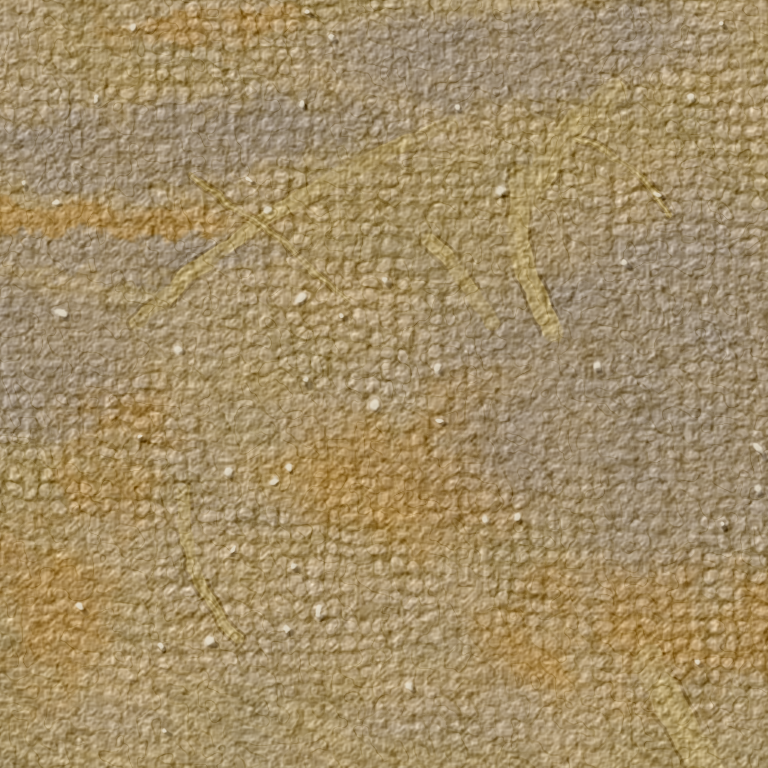
A Shadertoy shader for this texture:

```glsl
// Worn oil paint in tan, ochre and grey over a coarse woven canvas.
const float THREADS = 45.0;        // weave cells across the canvas
const float WEAVE_DEPTH = 0.85;
const float GRAIN_DEPTH = 0.21;
const float CRACK_DEPTH = 0.075;
const float SPECK_SHARE = 0.025;   // share of cells holding a bright fleck
const vec3 TAN = vec3(0.640, 0.560, 0.390);
const vec3 SAND = vec3(0.665, 0.580, 0.430);
const vec3 GREY = vec3(0.600, 0.535, 0.440);
const vec3 OCHRE = vec3(0.665, 0.535, 0.320);
const vec3 CREAM = vec3(0.700, 0.615, 0.405);
const vec3 GROOVE = vec3(0.15, 0.16, 0.21);
const vec3 FLECK = vec3(0.90, 0.87, 0.80);

// Paint patches: centre, radii
const vec4 GREY_PATCHES[5] = vec4[5](
    vec4(0.85, 0.49, 0.28, 0.24), vec4(0.65, 0.91, 0.22, 0.07),
    vec4(0.20, 0.82, 0.28, 0.05), vec4(0.12, 0.67, 0.22, 0.03),
    vec4(0.04, 0.53, 0.15, 0.09));
const vec4 OCHRE_PATCHES[6] = vec4[6](
    vec4(0.56, 0.38, 0.17, 0.12), vec4(0.84, 0.17, 0.24, 0.08),
    vec4(0.12, 0.72, 0.22, 0.03), vec4(0.26, 0.97, 0.13, 0.03),
    vec4(0.16, 0.42, 0.10, 0.09), vec4(0.04, 0.22, 0.10, 0.13));

// Raised strokes: both ends, then bend and half width
const int STROKES = 8;
const vec4 STROKE_ENDS[STROKES] = vec4[STROKES](
    vec4(0.18, 0.58, 0.59, 0.84), vec4(0.25, 0.77, 0.45, 0.61),
    vec4(0.80, 0.88, 0.69, 0.74), vec4(0.68, 0.77, 0.72, 0.57),
    vec4(0.56, 0.69, 0.64, 0.58), vec4(0.24, 0.36, 0.31, 0.17),
    vec4(0.84, 0.14, 0.93, -0.02), vec4(0.75, 0.82, 0.87, 0.72));
const vec2 STROKE_FORM[STROKES] = vec2[STROKES](
    vec2(0.025, 0.010), vec2(0.006, 0.004), vec2(-0.015, 0.016),
    vec2(-0.018, 0.014), vec2(0.004, 0.010), vec2(-0.020, 0.008),
    vec2(0.0, 0.020), vec2(0.015, 0.004));

float hash(vec2 p) {
    return fract(sin(dot(p, vec2(127.1, 311.7))) * 43758.5453);
}

float noise(vec2 p) {
    vec2 i = floor(p), f = fract(p);
    f = f * f * (3.0 - 2.0 * f);
    return mix(mix(hash(i), hash(i + vec2(1, 0)), f.x),
               mix(hash(i + vec2(0, 1)), hash(i + vec2(1, 1)), f.x), f.y);
}

float fbm(vec2 p) {
    float sum = 0.0, amp = 0.5;
    for (int i = 0; i < 4; i++) {
        sum += amp * noise(p);
        p = p * 2.03 + 17.3;
        amp *= 0.5;
    }
    return sum / 0.9375;
}

vec2 wobble(vec2 p) {
    return vec2(fbm(p), fbm(p + 53.7)) - 0.5;
}

float patchMask(vec2 p, vec4 area) {
    return smoothstep(1.35, 0.65, length((p - area.xy) / area.zw));
}

// Signed offset across a bowed stroke (x) and distance to it (y)
vec2 strokeField(vec2 p, vec4 ends, float bend) {
    vec2 along = ends.zw - ends.xy;
    vec2 across = normalize(vec2(-along.y, along.x));
    float t = clamp(dot(p - ends.xy, along) / dot(along, along), 0.0, 1.0);
    vec2 offset = p - ends.xy - along * t - across * bend * 4.0 * t * (1.0 - t);
    return vec2(dot(offset, across), length(offset));
}

// Fine paint surface lit from the upper left
float grain(vec2 p) {
    vec2 light = vec2(-0.45, 0.45);
    float coarse = noise(p * 135.0) - noise(p * 135.0 + light);
    float fine = noise(p * 250.0 + 9.0) - noise(p * 250.0 + 9.0 + light);
    return 0.8 * coarse + fine;
}

// Thin winding lines along the middle level of a noise
float cracks(vec2 p) {
    return smoothstep(0.13, 0.02, abs(noise(p) - 0.5));
}

void mainImage(out vec4 fragColor, in vec2 fragCoord) {
    vec2 uv = fragCoord / iResolution.xy;

    // Broad paint layers with ragged borders
    vec2 q = uv + 0.13 * wobble(uv * vec2(5.0, 8.0)) + 0.05 * wobble(uv * 45.0);
    float grey = 0.0, ochre = 0.0;
    for (int i = 0; i < 5; i++) grey = max(grey, patchMask(q, GREY_PATCHES[i]));
    for (int i = 0; i < 6; i++) ochre = max(ochre, patchMask(q, OCHRE_PATCHES[i]));
    float tone = fbm(uv * vec2(7.0, 13.0) + 4.0);
    vec3 col = mix(TAN, SAND, smoothstep(0.3, 0.7, tone));
    col = mix(col, OCHRE, ochre * smoothstep(0.15, 0.65, fbm(uv * 17.0)));
    col = mix(col, GREY, 0.85 * grey);
    float hue = fbm(uv * vec2(12.0, 18.0) + 31.0) - 0.5;
    col += hue * vec3(0.05, 0.02, -0.05);

    // Thick paint hides the weave, mostly at lower left
    float thick = smoothstep(0.42, 0.05, uv.y + 0.25 * uv.x + 0.3 * (tone - 0.5));
    float weave = mix(0.5, 1.0, smoothstep(0.3, 0.6, fbm(uv * 7.0 + 70.0)));
    weave *= WEAVE_DEPTH * (1.0 - 0.7 * thick) * (1.0 - 0.3 * grey);

    // Brushed streaks in the thick paint
    vec2 b = uv + 0.08 * wobble(uv * 4.0);
    float streak = noise(vec2(dot(b, vec2(0.9, -0.44)) * 14.0,
                              dot(b, vec2(0.44, 0.9)) * 150.0));
    col += thick * 0.12 * (streak - 0.5);

    // Raised strokes with bristle ridges and broken dark rims
    vec2 s = uv + 0.016 * wobble(uv * 26.0);
    float broken = smoothstep(0.3, 0.6, noise(uv * 38.0));
    for (int i = 0; i < STROKES; i++) {
        vec2 field = strokeField(s, STROKE_ENDS[i], STROKE_FORM[i].x);
        float width = STROKE_FORM[i].y;
        float body = smoothstep(width * 1.15, width * 0.8, field.y);
        float rim = smoothstep(0.0035, 0.001, abs(field.y - width * 1.15));
        float ridge = cos(field.x / width * 6.0);
        col = mix(col, CREAM + 0.045 * ridge, body * mix(0.45, 0.85, broken));
        col -= rim * broken * vec3(0.10, 0.11, 0.13);
        weave *= 1.0 - 0.65 * body;
    }

    // Woven bumps with a lit side and narrow dark grooves
    vec2 g = uv * THREADS + 1.4 * wobble(uv * 8.0) + 0.9 * wobble(uv * 34.0);
    vec2 id = floor(g);
    vec2 f = fract(g) - 0.5;
    f -= 0.16 * (vec2(hash(id), hash(id + 41.0)) - 0.5);
    float bump = smoothstep(0.54, 0.34, length(f * vec2(1.0, 1.1)));
    float lit = smoothstep(0.26, 0.04, length(f - vec2(-0.10, 0.13)));
    float shade = smoothstep(0.24, 0.04, length(f - vec2(0.22, -0.28)));
    float knot = mix(0.5, 1.2, hash(id + 7.0));
    col += weave * knot * (GROOVE * (bump - 0.65) + 0.08 * lit - 0.07 * shade);

    // Paint grain, winding cracks and scattered bright flecks
    col += GRAIN_DEPTH * grain(uv) * vec3(0.92, 1.0, 1.12);
    float crack = cracks(uv * 75.0 + 3.0 * wobble(uv * 20.0));
    col -= CRACK_DEPTH * (crack - 0.3) * vec3(0.9, 1.0, 1.3);
    float chosen = step(1.0 - SPECK_SHARE, hash(id + 93.0));
    float size = mix(0.18, 0.36, hash(id + 15.0));
    float fleck = chosen * smoothstep(size, size * 0.4, length(f));
    col -= 0.18 * chosen * smoothstep(0.3, 0.1, length(f - vec2(0.18, -0.22)));
    col = mix(col, FLECK, 0.85 * fleck);

    fragColor = vec4(clamp(col, 0.0, 1.0), 1.0);
}
```
